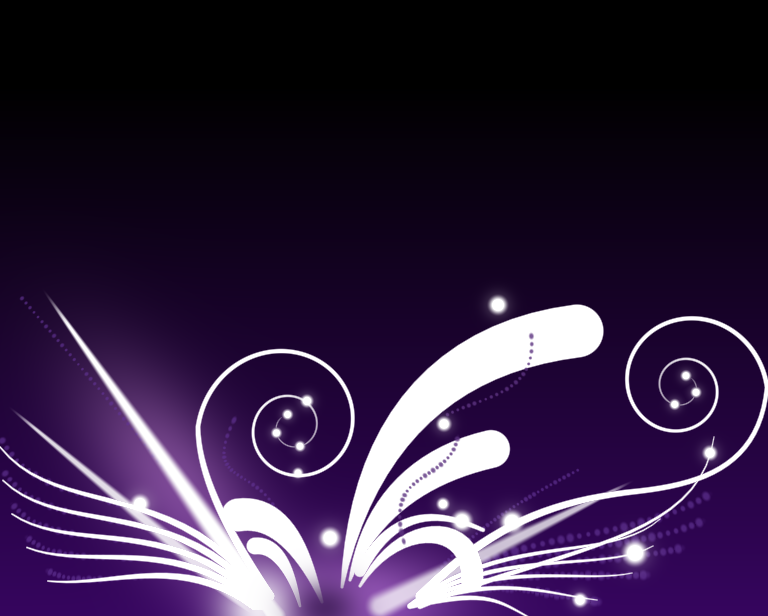
A WebGL 2 fragment shader for this background:

```glsl
#version 300 es
precision highp float;
// White flourishes, spirals and light beams fanning out over a violet night gradient.
uniform vec2 u_resolution;
out vec4 outColor;

float px;         // size of one pixel in canvas units
float ink = 0.0;  // white coverage
float dots = 0.0; // violet dot coverage

float hash(float n) {
  n = fract(n * 0.1031 + 0.17);
  n *= n + 33.33;
  return fract(n * (n + n));
}

void paint(float amount) { ink = max(ink, amount); }

float cover(float d) { return clamp(0.5 - d / (1.4 * px), 0.0, 1.0); }

float glow(vec2 p, vec2 size) { return exp(-dot(p / size, p / size)); }

// Distance to a segment, and the position along it
vec2 segment(vec2 p, vec2 a, vec2 b) {
  vec2 ab = b - a;
  float t = clamp(dot(p - a, ab) / dot(ab, ab), 0.0, 1.0);
  return vec2(length(p - a - ab * t), t);
}

// Distance to a cubic curve with four control points, and the position along it
vec2 curve(vec2 p, mat4x2 k) {
  vec2 best = vec2(99.0, 0.0), from = k[0];
  for (int i = 1; i <= 20; i++) {
    float t = float(i) / 20.0, s = 1.0 - t;
    vec2 to = k * vec4(s * s * s, 3.0 * s * s * t, 3.0 * s * t * t, t * t * t);
    vec2 h = segment(p, from, to);
    if (h.x < best.x) best = vec2(h.x, (float(i) - 1.0 + h.y) / 20.0);
    from = to;
  }
  return best;
}

void stroke(vec2 p, mat4x2 k, float w0, float w1) {
  vec2 h = curve(p, k);
  paint(cover(h.x - mix(w0, w1, h.y)));
}

// Curve swelling into a rounded head
void leaf(vec2 p, mat4x2 k, float radius) {
  vec2 h = curve(p, k);
  paint(cover(h.x - 0.015 - radius * sin(1.57 * h.y)));
}

// Uneven dots strung along a curve
void beads(vec2 p, mat4x2 k, float count, float radius) {
  vec2 h = curve(p, k);
  float s = h.y * count, r = radius * (0.4 + 0.6 * hash(floor(s)));
  float along = (fract(s) - 0.5) * distance(k[0], k[3]) * 1.15 / count;
  dots = max(dots, 1.0 - smoothstep(0.4 * r, r + px, length(vec2(along, h.x))));
}

void beam(vec2 p, vec2 tip, vec2 root, float width, float light) {
  vec2 h = segment(p, tip, root);
  float w = width * h.y;
  paint(light * (1.0 - smoothstep(0.3 * w, w + 1.5 * px, h.x)) * smoothstep(0.0, 0.12, h.y));
}

float orb(vec2 p, float r) {
  float d = length(p) / r;
  return min(1.0, 1.0 - smoothstep(0.35, 1.3, d) + 0.25 * exp(-d * d * 0.5));
}

// Logarithmic spiral winding clockwise from its left side, beaded near the core
void spiral(vec2 p, float size) {
  float turn = 6.2832, k = 0.142, r = length(p) / size;
  float angle = mod(3.1416 - atan(p.y, p.x), turn);
  float u = angle + turn * max(0.0, round((-log(r + 1e-4) / k - angle) / turn));
  float line = cover(size * abs(r - exp(-k * u)) - mix(0.024, 0.007, min(u / 11.0, 1.0)));
  paint(line * (1.0 - smoothstep(12.5, 14.0, u)) * mix(1.0, 0.6, smoothstep(6.0, 11.0, u)));
  for (float v = 10.6; v < 14.0; v += 1.6)
    paint(orb(p - size * exp(-k * v) * vec2(-cos(v), sin(v)), 0.05));
}

void main() {
  px = 7.68 / u_resolution.x;
  vec2 p = gl_FragCoord.xy * px;

  // Night gradient and haze
  vec3 color = vec3(0.21, 0.02, 0.37) * clamp(1.0 - p.y / 5.3, 0.0, 1.0);
  vec2 tilted = (p - vec2(1.75, 1.35)) * mat2(0.57, -0.82, 0.82, 0.57);
  color += vec3(0.33, 0.27, 0.31) * glow(tilted, vec2(1.35, 0.62));
  color += vec3(0.38, 0.32, 0.36) * glow(p - vec2(3.6, 0.15), vec2(1.0, 0.55));

  // Strands sweeping left and right, with dotted trails
  for (float i = 0.0; i < 5.0; i++) {
    vec2 a = vec2(0.03 * i * i, 1.69 - 0.335 * i), b = a + vec2(0.6, 0.17 * i - 0.75);
    vec2 c = vec2(1.8, 1.44 - 0.2 * i), d = vec2(2.7 - 0.04 * i, 0.1);
    stroke(p, mat4x2(a, b, c, d), 0.008, 0.045);
    beads(p, mat4x2(a + vec2(0, 0.1), b - 0.1, c + 0.06, d), 36.0, 0.045);
    a = vec2(6.6 - 0.07 * i * i, 0.97 - 0.27 * i);
    b = a + vec2(-0.5, 0.17 * i - 0.45);
    c = vec2(5.0, 0.85 - 0.14 * i);
    d = vec2(4.1, 0.1);
    stroke(p, mat4x2(a, b, c, d), 0.005, 0.03);
    beads(p, mat4x2(a + vec2(0.5, 0.25), b + 0.15, c + 0.1, d), 34.0, 0.06);
  }
  beads(p, mat4x2(0.2, 3.2, 0.8, 2.5, 1.4, 1.8, 2.1, 0.9), 45.0, 0.025);
  beads(p, mat4x2(4.1, 0.1, 4.6, 0.8, 5.1, 1.1, 5.8, 1.47), 45.0, 0.025);
  beads(p, mat4x2(2.36, 2.0, 1.95, 1.2, 2.7, 1.6, 2.85, 0.8), 26.0, 0.025);
  color = mix(color, vec3(0.38, 0.2, 0.58), 0.65 * dots);

  // Beams and the bright root
  beam(p, vec2(0.42, 3.28), vec2(2.75, 0), 0.17, 1.0);
  beam(p, vec2(0.08, 2.1), vec2(2.6, 0), 0.12, 0.85);
  beam(p, vec2(6.35, 1.36), vec2(3.8, 0.1), 0.15, 0.75);
  paint(0.9 * glow(p - vec2(2.6, 0.05), vec2(0.38, 0.4)));

  // Spirals and stems
  spiral(p - vec2(2.92, 1.89), 0.94);
  spiral(vec2(6.82 - p.x, p.y - 2.29), 0.85);
  stroke(p, mat4x2(1.98, 1.89, 1.98, 1.4, 2.3, 0.8, 2.7, 0.2), 0.024, 0.05);
  stroke(p, mat4x2(7.67, 2.29, 7.6, 1.55, 7.1, 1.33, 6.4, 1.25), 0.022, 0.028);
  stroke(p, mat4x2(6.4, 1.25, 5.5, 1.16, 4.9, 0.9, 4.2, 0.2), 0.028, 0.05);
  stroke(p, mat4x2(7.14, 1.79, 7.0, 0.74, 5.6, 0.69, 4.2, 0.1), 0.005, 0.03);

  // Leaves
  leaf(p, mat4x2(3.42, 0.29, 3.63, 1.8, 4.42, 2.68, 5.77, 2.85), 0.25);
  leaf(p, mat4x2(3.5, 0.36, 3.7, 1.05, 4.17, 1.5, 4.91, 1.67), 0.175);
  leaf(p, mat4x2(3.22, 0.14, 3.0, 0.77, 2.73, 1.06, 2.38, 1.01), 0.15);
  leaf(p, mat4x2(3.0, 0.1, 2.9, 0.5, 2.75, 0.72, 2.55, 0.7), 0.07);
  leaf(p, mat4x2(3.6, 0.3, 4.0, 1.0, 4.75, 0.95, 4.72, 0.36), 0.1);
  stroke(p, mat4x2(3.6, 0.45, 3.95, 1.1, 4.4, 1.05, 4.83, 0.86), 0.06, 0.02);
  color = mix(color, vec3(1), ink);

  // Violet shadow at the root, dots over the leaves
  color = mix(color, vec3(0.27, 0.13, 0.37), 0.9 * glow(p - vec2(3.25, 0.08), vec2(0.33, 0.26)));
  dots = 0.0;
  beads(p, mat4x2(5.31, 2.84, 5.4, 2.2, 4.8, 2.2, 4.45, 2.0), 22.0, 0.025);
  beads(p, mat4x2(4.58, 1.8, 4.5, 1.3, 3.8, 1.5, 4.05, 0.7), 24.0, 0.03);
  color = mix(color, vec3(0.36, 0.2, 0.5), 0.8 * dots);

  // Glowing orbs: x, y, radius
  vec3 orbs[12] = vec3[](vec3(4.98, 3.11, 0.09), vec3(4.44, 1.92, 0.07), vec3(4.43, 1.12, 0.06),
    vec3(3.3, 0.78, 0.1), vec3(4.62, 0.95, 0.1), vec3(5.12, 0.94, 0.11), vec3(6.35, 0.63, 0.12),
    vec3(5.8, 0.16, 0.07), vec3(7.1, 1.63, 0.07), vec3(3.07, 2.15, 0.06), vec3(2.98, 1.43, 0.05),
    vec3(1.4, 1.12, 0.09));
  for (int i = 0; i < 12; i++) color = mix(color, vec3(1), orb(p - orbs[i].xy, orbs[i].z));
  outColor = vec4(color, 1);
}
```
